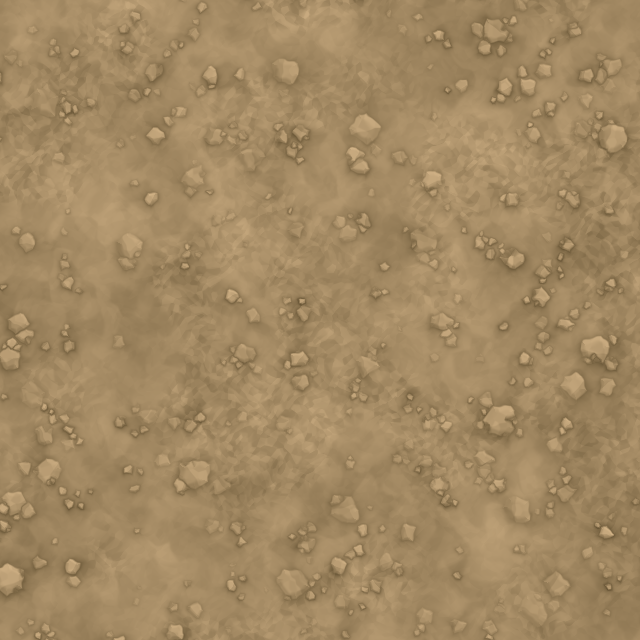
Write a Shadertoy shader that draws this texture.

```glsl
// Dry sandy earth with soft painted daubs and clusters of half-buried faceted pebbles.

vec2 hash2(vec2 p) {
    vec3 q = fract(p.xyx * vec3(0.1031, 0.1030, 0.0973));
    q += dot(q, q.yzx + 33.33);
    return fract((q.xx + q.yz) * q.zy);
}

// Cellular noise in -0.5..0.5: each cell is a flat daub, blended with its neighbours.
float daubs(vec2 p, float sharpness) {
    vec2 cell = floor(p);
    float sum = 0.0, total = 0.0;
    for (int y = -1; y <= 1; y++)
    for (int x = -1; x <= 1; x++) {
        vec2 id = cell + vec2(x, y);
        vec2 away = id + hash2(id) - p;
        float weight = exp(-sharpness * dot(away, away));
        sum += weight * (hash2(id + 71.3).x - 0.5);
        total += weight;
    }
    return sum / max(total, 1e-6);
}

// Layered sines that mark where pebbles gather.
float clusterMask(vec2 p) {
    float wave = sin(p.x * 33.0 + 2.2 * sin(p.y * 17.0 + 1.0))
               * sin(p.y * 36.0 + 2.2 * sin(p.x * 21.0 + 4.0));
    return smoothstep(0.35, 0.7, wave);
}

// Irregular polygon: x is the signed distance, yz the direction of the nearest side.
vec3 pebbleShape(vec2 p, float radius, vec2 seed) {
    vec3 nearest = vec3(-1.0, 0.0, 1.0);
    for (int k = 0; k < 7; k++) {
        vec2 rnd = hash2(seed + float(k) * 5.7);
        float angle = (float(k) + 0.8 * rnd.x) * 0.8976 + seed.x;
        vec2 dir = vec2(cos(angle), sin(angle));
        float d = dot(p, dir) - radius * (0.62 + 0.38 * rnd.y);
        if (d > nearest.x) nearest = vec3(d, dir);
    }
    nearest.x = max(nearest.x, length(p) - radius * 1.04);
    return nearest;
}

float groundTone(vec2 uv) {
    vec2 bent = uv + 0.004 * sin(uv.yx * 61.0 + 2.0 * sin(uv * 37.0));
    float tone = 0.085 * daubs(bent * 7.0, 4.0);
    tone += 0.065 * daubs(bent * 17.0 + 9.0, 6.0);
    tone += 0.060 * daubs(bent * 38.0 + 31.0, 10.0);
    // Short crossed brush flecks, strongest in patches
    float patches = 0.25 + 0.75 * smoothstep(-0.15, 0.2, daubs(uv * 9.0 + 53.0, 6.0));
    vec2 rising = mat2(0.8, 0.6, -0.6, 0.8) * bent;
    vec2 falling = mat2(0.7, -0.7, 0.7, 0.7) * bent;
    tone += 0.075 * patches * daubs(rising * vec2(64.0, 105.0), 14.0);
    tone += 0.075 * patches * daubs(falling * vec2(85.0, 135.0) + 23.0, 14.0);
    return tone;
}

void mainImage(out vec4 fragColor, in vec2 fragCoord) {
    vec2 uv = fragCoord / iResolution.y;
    float pixel = 1.0 / iResolution.y;
    vec2 p = uv + 0.0009 * sin(uv.yx * 310.0 + 2.0 * sin(uv * 170.0));

    float tone = groundTone(uv) + 0.016;
    float first = 1.0, second = 1.0;
    float shadow = 0.0, stoneTone = 0.0, stoneRelief = 0.0;

    // Three sizes of pebble, the nearest one wins so neighbours pack together
    for (int layer = 0; layer < 3; layer++) {
        float count = layer == 0 ? 17.0 : layer == 1 ? 31.0 : 54.0;
        vec2 cell = floor(p * count);
        for (int y = -1; y <= 1; y++)
        for (int x = -1; x <= 1; x++) {
            vec2 id = cell + vec2(x, y);
            vec2 seed = id + float(layer) * 137.0 + 19.0;
            vec2 center = (id + 0.15 + 0.7 * hash2(seed)) / count;
            vec2 chance = hash2(seed + 43.7);
            float crowd = clusterMask(center);
            float density = layer == 0 ? 0.06 + 0.30 * crowd
                          : layer == 1 ? 0.05 + 0.70 * crowd : 0.03 + 0.55 * crowd;
            if (chance.x > density) continue;

            vec2 look = hash2(seed + 87.1);
            float radius = mix(0.28, 0.50, chance.y) / count;
            float relief = mix(0.15, 0.7, look.x) + 0.3 * crowd;
            vec2 q = p - center;
            vec3 shape = pebbleShape(q, radius, seed);
            float d = shape.x;

            // Contact shadow, heavier below the pebble
            float below = clamp(0.8 - 0.25 * q.y / radius, 0.5, 1.0);
            float gap = max(d, 0.0) / radius;
            float contact = 0.7 * exp(-gap / 0.22) + 0.3 * exp(-gap / 0.6);
            shadow = max(shadow, relief * below * contact);

            if (d < first) {
                second = first;
                first = d;
                // Bevelled sides around a creased flat top
                float bevel = smoothstep(-0.42, -0.18, d / radius);
                float crease = dot(q, vec2(cos(look.y * 6.3), sin(look.y * 6.3))) / radius;
                stoneTone = 0.055 + 0.070 * look.y
                          + 0.075 * bevel * dot(shape.yz, vec2(0.4, 0.8))
                          - 0.060 * smoothstep(0.12, 0.24, crease) - 0.025 * bevel;
                stoneRelief = relief;
            } else second = min(second, d);
        }
    }

    // Soft earth darkening around groups, then crevices and pebbles
    tone -= 0.025 * clusterMask(uv) + 0.185 * shadow;
    float inset = min(-first, 0.5 * (second - first));
    float cover = smoothstep(-0.5 * pixel, 0.0012 + pixel, inset);
    float grain = 0.06 * daubs(uv * 75.0 + 17.0, 12.0);
    tone = mix(tone, stoneTone * mix(0.5, 1.2, stoneRelief) + grain, cover);

    vec3 sand = vec3(0.63, 0.53, 0.38) + tone * vec3(1.0, 0.88, 0.76);
    fragColor = vec4(sand, 1.0);
}
```
